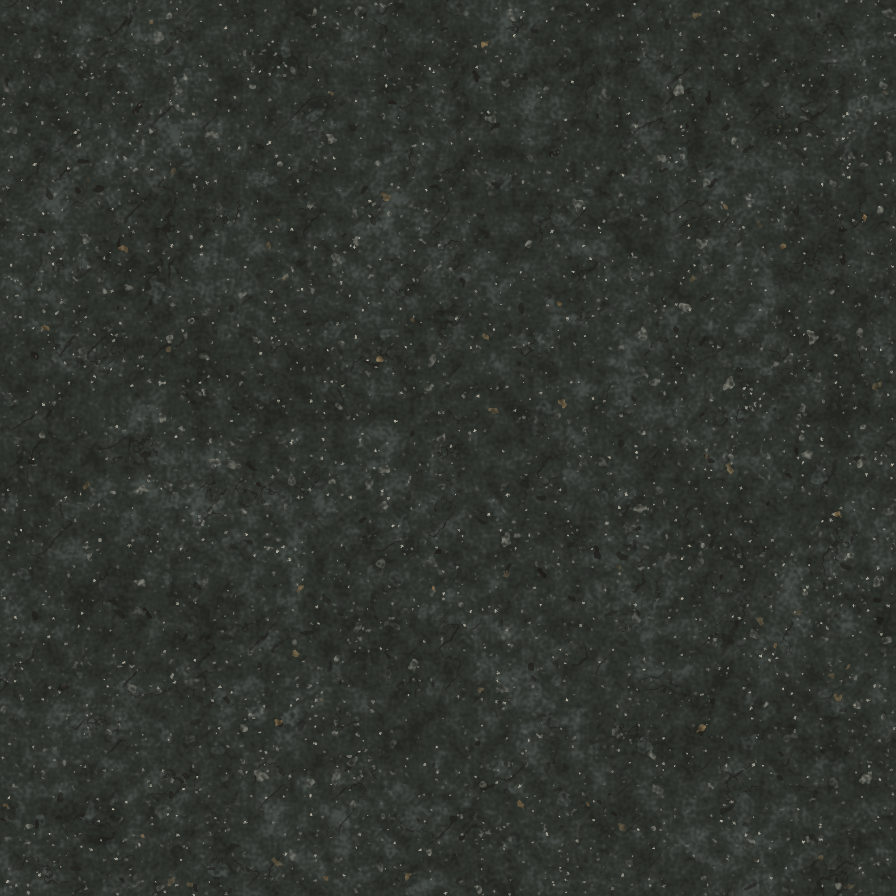
Reproduce this texture procedurally as a three.js fragment shader.

```glsl
// Dark green-grey polished stone with pale pebbles, tan chips, brown pits and fine bright specks.
varying vec2 vUv;

// Colours
const vec3 SHADOW = vec3(0.138, 0.148, 0.128);
const vec3 BODY = vec3(0.180, 0.198, 0.178);
const vec3 HAZE = vec3(0.275, 0.298, 0.280);
const vec3 PIT = vec3(0.110, 0.095, 0.082);
const vec3 PEBBLE = vec3(0.420, 0.420, 0.385);
const vec3 FLAKE = vec3(0.470, 0.465, 0.430);
const vec3 SPECK = vec3(0.680, 0.665, 0.610);
const vec3 TAN = vec3(0.460, 0.385, 0.270);

// Strength of each scale of tone
const float CLOUD_GAIN = 0.60;
const float MOTTLE_GAIN = 0.80;
const float GRIT_GAIN = 0.36;

// Frequencies and grid cells across the canvas
const float CLOUD_SCALE = 8.0;
const float MOTTLE_SCALE = 38.0;
const float GRIT_SCALE = 210.0;
const float CRACK_SCALE = 26.0;
const float PATCH_CELLS = 26.0;
const float PEBBLE_CELLS = 36.0;
const float CHIP_CELLS = 34.0;
const float PIT_CELLS = 40.0;
const float FLAKE_CELLS = 76.0;
const float SPECK_CELLS = 140.0;

const float EDGE = 0.0009; // half width of a grain's soft edge
const float TAU = 6.2831853;

float hash(vec2 p) {
  vec3 q = fract(p.xyx * 0.1031);
  q += dot(q, q.yzx + 33.33);
  return fract((q.x + q.y) * q.z);
}

float cornerSlope(vec2 corner, vec2 offset) {
  float angle = TAU * hash(corner);
  return dot(vec2(cos(angle), sin(angle)), offset);
}

// Gradient noise, centred on zero
float noise(vec2 p) {
  vec2 i = floor(p);
  vec2 f = p - i;
  vec2 u = f * f * f * (f * (f * 6.0 - 15.0) + 10.0);
  vec2 e = vec2(1.0, 0.0);
  float low = mix(cornerSlope(i, f), cornerSlope(i + e, f - e), u.x);
  float high = mix(cornerSlope(i + e.yx, f - e.yx), cornerSlope(i + e.xx, f - e.xx), u.x);
  return mix(low, high, u.y);
}

float fbm(vec2 p) {
  float sum = 0.0;
  float gain = 0.6;
  for (int i = 0; i < 4; i++) {
    sum += gain * noise(p);
    p = mat2(1.6, 1.2, -1.2, 1.6) * p + 17.3;
    gain *= 0.55;
  }
  return sum;
}

// Scattered ragged ellipses: x is coverage, y a random value per grain.
// The radius is in cells; share is the part of the cells that hold a grain.
vec2 grains(vec2 uv, float cells, float share, float radius, float stretch, float seed) {
  vec2 p = uv * cells;
  float ragged = 1.1 * noise(p * 1.1 / radius + seed);
  vec2 best = vec2(0.0);
  for (int y = -1; y <= 1; y++) {
    for (int x = -1; x <= 1; x++) {
      vec2 cell = floor(p) + vec2(float(x), float(y));
      vec2 id = cell + seed * 17.0;
      float present = step(hash(id + 3.7), share);
      vec2 q = p - cell - 0.15 - 0.7 * vec2(hash(id + 11.3), hash(id + 29.1));
      float angle = TAU * hash(id + 41.9);
      float c = cos(angle);
      float s = sin(angle);
      q = mat2(c, s, -s, c) * q;
      q.y *= stretch;
      float size = radius * mix(0.4, 1.0, hash(id + 57.7));
      float soft = min(EDGE * cells / size, 0.9);
      float cover = present * (1.0 - smoothstep(1.0 - soft, 1.0 + soft, length(q) / size + ragged));
      if (cover > best.x) best = vec2(cover, hash(id + 73.1));
    }
  }
  return best;
}

void main() {
  // Cloudy body with fine grit
  float cloud = fbm(vUv * CLOUD_SCALE);
  float mottle = fbm(vUv * MOTTLE_SCALE + 31.0);
  float grit = noise(vUv * GRIT_SCALE) + 0.6 * noise(vUv * GRIT_SCALE * 0.5 + 9.0);
  float tone = 0.47 + CLOUD_GAIN * cloud + MOTTLE_GAIN * mottle + GRIT_GAIN * grit;
  vec3 color = mix(SHADOW, BODY, smoothstep(-0.05, 0.5, tone));
  color = mix(color, HAZE, smoothstep(0.42, 1.1, tone));
  float sparkle = smoothstep(-0.3, 0.3, grit);

  // Faint buried stones
  vec2 buried = grains(vUv, PATCH_CELLS, 0.35, 0.32, 1.5, 1.0);
  color = mix(color, HAZE * (0.95 + 0.5 * grit), buried.x * mix(0.1, 0.6, buried.y));

  // Brown pits and broken hairline cracks
  vec2 pit = grains(vUv, PIT_CELLS, 0.22, 0.28, 2.0, 2.0);
  float vein = abs(noise(vUv * CRACK_SCALE + 0.8 * mottle));
  float crack = (1.0 - smoothstep(0.0, 0.05, vein)) * smoothstep(0.0, 0.35, noise(vUv * 19.0 + 50.0));
  color = mix(color, PIT, max(pit.x * mix(0.1, 0.7, pit.y), 0.6 * crack));

  // Pale sparkling flakes, gathered in clusters
  vec2 flake = grains(vUv, FLAKE_CELLS, 0.36, 0.30, 1.5, 3.0);
  float cluster = smoothstep(-0.2, 0.4, noise(vUv * 22.0 + 80.0) + 0.4 * cloud);
  color = mix(color, FLAKE * (1.0 + 0.5 * grit), flake.x * cluster * sparkle * mix(0.2, 1.0, flake.y));

  // Pebbles and warm chips
  vec2 pebble = grains(vUv, PEBBLE_CELLS, 0.17, 0.27, 1.5, 4.0);
  color = mix(color, PEBBLE * (0.95 + 0.6 * grit), pebble.x * mix(0.15, 0.9, pebble.y) * mix(0.6, 1.0, sparkle));
  vec2 chip = grains(vUv, CHIP_CELLS, 0.05, 0.18, 1.5, 5.0);
  color = mix(color, TAN * (1.0 + 0.6 * grit), chip.x * mix(0.3, 0.9, chip.y));

  // Bright pinpoints
  vec2 speck = grains(vUv, SPECK_CELLS, 0.15, 0.25, 1.2, 6.0);
  color = mix(color, SPECK, speck.x * mix(0.15, 1.0, speck.y * speck.y));

  gl_FragColor = vec4(color, 1.0);
}
```
